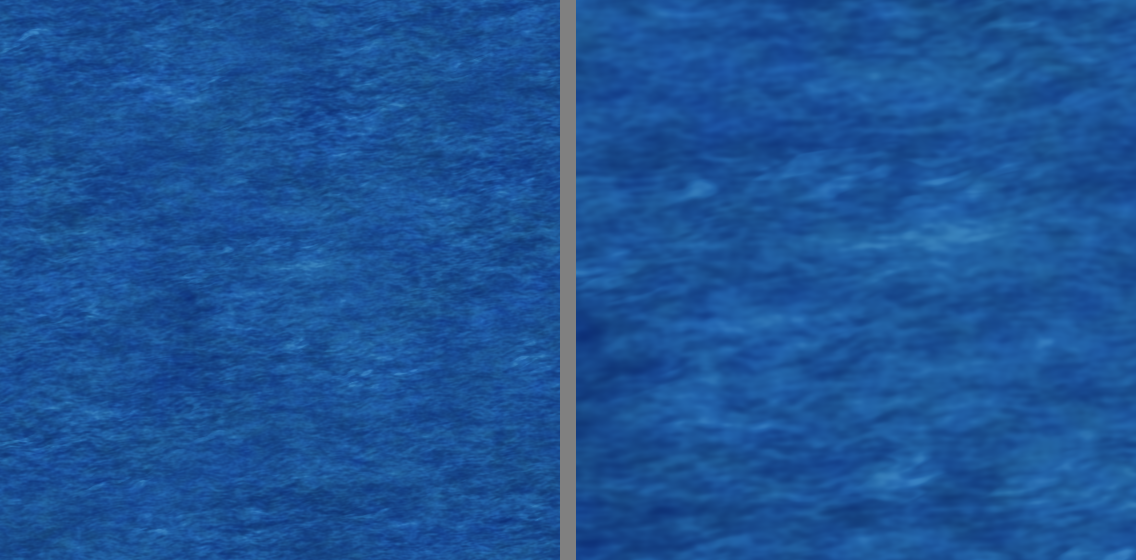
Left, the full canvas; right, a detail of the centre.
Give the GLSL for this texture, as a Shadertoy shader.

```glsl
// Deep blue open water seen from above, ruffled by a light wind.
// Stretched gradient noise at several sizes gives swell, ripples and grain;
// sparse patches of slanted strokes add the pale glints on the crests.

vec2 randomGradient(vec2 cell) {
    vec3 p = fract(cell.xyx * vec3(0.1031, 0.1030, 0.0973));
    p += dot(p, p.yzx + 33.33);
    return fract((p.xx + p.yz) * p.zy) * 2.0 - 1.0;
}

// Signed gradient noise, roughly -0.7 to 0.7
float noise(vec2 p) {
    vec2 cell = floor(p), f = fract(p);
    vec2 u = f * f * f * (f * (f * 6.0 - 15.0) + 10.0);
    float a = dot(randomGradient(cell), f);
    float b = dot(randomGradient(cell + vec2(1, 0)), f - vec2(1, 0));
    float c = dot(randomGradient(cell + vec2(0, 1)), f - vec2(0, 1));
    float d = dot(randomGradient(cell + vec2(1, 1)), f - vec2(1, 1));
    return mix(mix(a, b, u.x), mix(c, d, u.x), u.y);
}

// Layers of long streaks, each finer and slightly re-tilted
float ripples(vec2 p) {
    float sum = 0.0, weight = 1.0;
    vec2 scale = vec2(8.0, 32.0);
    for (int i = 0; i < 5; i++) {
        float layer = float(i);
        float tilt = 0.07 + 0.10 * sin(layer * 2.3);
        vec2 q = vec2(p.x, p.y - tilt * p.x);
        sum += weight * noise(q * scale + layer * 37.7 + 50.0);
        scale *= vec2(1.75, 1.6);
        weight *= 1.03;
    }
    return sum;
}

// Pale slanted strokes with a crisp upper edge, gathered in scattered patches
float glints(vec2 p) {
    float patches = smoothstep(0.02, 0.38, noise(p * vec2(9.0, 17.0) + 211.0));
    vec2 q = vec2(p.x, p.y - 0.22 * p.x);
    float stroke = noise(q * vec2(22.0, 70.0) + 90.0)
                 + 0.8 * noise(q * vec2(50.0, 160.0) + 140.0);
    return patches * smoothstep(0.0, 0.4, stroke);
}

void mainImage(out vec4 fragColor, in vec2 fragCoord) {
    vec2 uv = fragCoord / iResolution.y;

    // Gentle bending so that streaks wander like wavelets
    vec2 water = uv;
    water.y += 0.012 * noise(uv * vec2(7.0, 9.0) + 17.0)
             + 0.006 * noise(uv * vec2(24.0, 30.0) + 63.0);

    // Broad swell, ripples and fine grain
    float swell = 1.2 * noise(water * vec2(2.3, 4.5) + 5.0)
                + 1.7 * noise(water * vec2(4.5, 15.0) + 29.0);
    float chop = 1.0 + 0.7 * noise(uv * vec2(4.0, 6.0) + 71.0);
    float grain = noise(uv * vec2(140.0, 230.0) + 300.0);
    float light = swell + 2.1 * chop * ripples(water) + 1.3 * grain
                + 2.2 * glints(water) - 0.42;

    // Colour follows the light evenly, with soft limits in troughs and glints
    float tone = light < 0.0 ? light / (1.0 - 0.12 * light)
                             : light / (1.0 + 0.08 * light);
    vec3 color = vec3(0.110, 0.333, 0.602) + tone * vec3(0.017, 0.041, 0.043);
    color += smoothstep(1.6, 4.0, light) * vec3(0.055, 0.045, 0.020);

    // Drift between greener and purer blue, broad and fine
    float hue = noise(uv * vec2(6.0, 11.0) + 400.0)
              + noise(uv * vec2(40.0, 60.0) + 500.0);
    color += hue * vec3(0.004, 0.010, -0.042);

    fragColor = vec4(color, 1.0);
}
```
